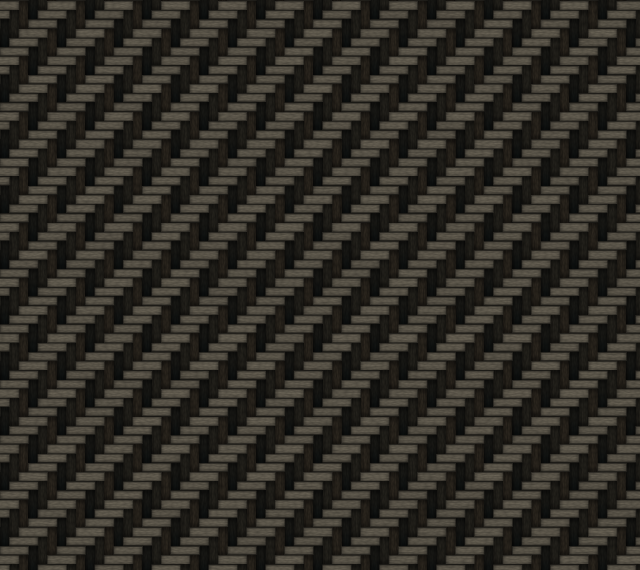
Write a Shadertoy shader that draws this texture.

```glsl
// A 3/3 twill weave of carbon fibre: pale horizontal tows float over three
// dark vertical tows, stepping one column per row. Boxes shape the floats;
// cellular noise and layered sines draw the fibres.

#define COLUMNS 67.44    // vertical tows across the canvas
#define ROWS 61.7        // horizontal tows down the canvas
#define ROW_OFFSET 0.09  // part of a row cut off at the top
#define FLOAT_SPAN 3.0   // columns passed over by one float
#define FIBRE_DEPTH 0.20 // contrast of the fibres
#define SOFTNESS 0.12    // blur of the float edges, in rows
#define PALE vec3(0.328, 0.308, 0.266)
#define SEAM vec3(0.090, 0.085, 0.072)
#define BROWN vec3(0.142, 0.124, 0.098)
#define UMBER vec3(0.116, 0.109, 0.090)
#define BLACK vec3(0.080, 0.079, 0.068)
#define GLINT vec3(0.004, 0.014, 0.018)

const float PI = 3.14159;

vec2 hash2(vec2 p) {
    vec3 q = fract(p.xyx * vec3(0.1031, 0.1030, 0.0973));
    q += dot(q, q.yzx + 33.33);
    return fract((q.xx + q.yz) * q.zy);
}

// Distance to the nearest scattered point
float cellular(vec2 p) {
    vec2 cell = floor(p);
    float nearest = 2.0;
    for (int j = -1; j <= 1; j++)
        for (int i = -1; i <= 1; i++) {
            vec2 c = cell + vec2(i, j);
            nearest = min(nearest, length(c + hash2(c) - p));
        }
    return nearest;
}

// Long strands, about -1 to 1; x runs along the tow, y across it
float fibres(vec2 p, float seed) {
    float flecks = 1.0 - 2.0 * cellular(vec2(p.x * 1.8, p.y * 5.0) + seed * 17.0);
    float bend = 0.9 * sin(p.x * 1.7 + seed * 6.0);
    float strands = sin(p.y * 17.0 + bend + seed * 9.0) + 0.6 * sin(p.y * 29.0 - bend);
    return 0.75 * flecks + 0.22 * strands;
}

// Dark vertical tows, cycling through three tints
vec3 verticalTow(vec2 p) {
    float column = floor(p.x);
    float kind = mod(column, 3.0);
    float across = fract(p.x);
    float along = clamp((mod(column + p.y + 1.0, 6.0) - FLOAT_SPAN) / FLOAT_SPAN, 0.0, 1.0);

    vec3 tint = kind < 0.5 ? BLACK : (kind < 1.5 ? UMBER : BROWN);
    float roundness = 0.68 + 0.32 * sin(PI * across);
    float shadow = 0.65 + 0.35 * smoothstep(0.0, 0.25, along) * smoothstep(1.0, 0.75, along);
    float fibre = 1.0 + 1.2 * FIBRE_DEPTH * fibres(p.yx, hash2(vec2(column, 5.0)).x);
    vec3 colour = tint * roundness * shadow * fibre;

    // The black tow sinks into a bluish hollow at its lower end
    if (kind < 0.5) {
        float hollow = smoothstep(0.35, 0.85, along);
        colour = colour * (1.0 - 0.35 * hollow) + GLINT * hollow * sin(PI * across);
    }
    return colour;
}

void mainImage(out vec4 fragColor, in vec2 fragCoord) {
    vec2 uv = fragCoord / iResolution.xy;
    vec2 p = vec2(uv.x * COLUMNS, (1.0 - uv.y) * ROWS - ROW_OFFSET); // y runs down
    float soft = max(0.75 * ROWS / iResolution.y, SOFTNESS);

    // Float box: every third row is taller than the others
    float row = floor(p.y);
    bool tall = mod(row, 3.0) < 0.5;
    float halfHeight = tall ? 0.465 : 0.415;
    vec2 local = vec2(mod(p.x + row + 2.5, 6.0) - 3.0, fract(p.y) - (tall ? 0.52 : 0.5));
    vec2 edge = abs(local) - vec2(0.5 * FLOAT_SPAN, halfHeight);
    float cover = 1.0 - smoothstep(-soft, soft, max(edge.x, edge.y));

    // Pale float: rounded, with a soft end and some variation between floats
    float index = floor((p.x + row + 2.5) / 6.0);
    vec2 wear = hash2(vec2(index, row) + 20.0);
    float across = local.y / halfHeight;
    float light = 1.05 - 0.20 * across * across - 0.04 * across;
    light *= 0.82 + 0.18 * smoothstep(0.0, 0.45, -edge.x);
    light *= 0.95 + 0.08 * wear.x + (tall ? 0.03 : 0.0);
    light *= 1.0 + FIBRE_DEPTH * 0.7 * fibres(p, wear.y);

    // Dark seam between stacked floats, vertical tows elsewhere
    float seam = 1.0 - smoothstep(-soft, soft, edge.x);
    vec3 colour = mix(verticalTow(p), SEAM, seam);
    colour = mix(colour, PALE * light, cover);
    fragColor = vec4(clamp(colour, 0.0, 1.0), 1.0);
}
```
